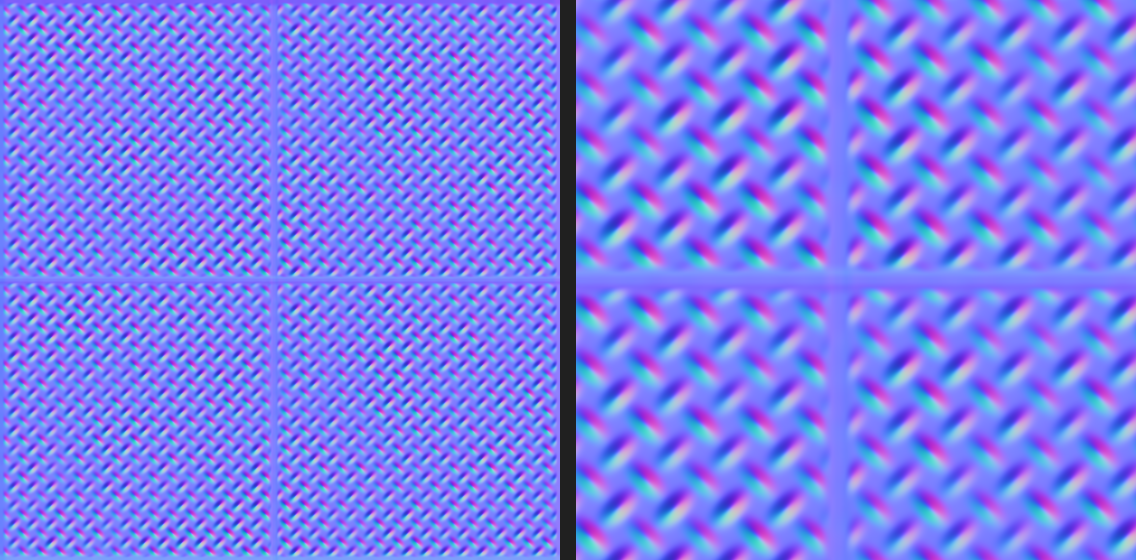
Left, the full canvas; right, a detail of the centre.
Give the GLSL for this texture map, as a WebGL 1 fragment shader.

```glsl
precision highp float;
// Normal map of raised tread plate: two by two panels, each covered with
// crossing diagonal lugs. Lug slopes are summed from soft elongated bumps,
// joined with the panel bevels, then encoded with green pointing down.

uniform vec2 u_resolution;

const float PITCHES = 30.0;                    // lug repeats across the canvas
const float ROWS_PER_PANEL = 15.0;
const vec2 SEAM = vec2(0.4896, 0.5);           // where the panels meet
const vec2 LEFT_PHASE = vec2(0.75, 0.08);      // lug offsets, in pitches
const vec2 RIGHT_PHASE = vec2(0.83, 0.58);
const float LUG_LENGTH = 0.28;                 // soft radii, in pitches
const float LUG_WIDTH = 0.15;
const float SLOPE_MIN = 0.65;                  // worn and fresh lug steepness
const float SLOPE_MAX = 2.0;
const float PATCH_SHARE = 0.45;                // wear shared by neighbours
const float WEAR_SIZE = 3.0;                   // worn patch size, in pitches
const vec2 LUG_MARGIN = vec2(0.003, 0.012);    // plain border of each panel
const vec2 SEAM_SLOPE = vec2(0.11, 0.17);      // sideways and vertical bevels
const vec2 RIM_SLOPE = vec2(0.15, 0.26);
const float GRAIN = 0.06;
const vec2 FLAT_TINT = vec2(0.49, 0.497);

float hash(vec2 p) {
  vec3 q = fract(vec3(p.xyx) * 0.1031);
  q += dot(q, q.yzx + 33.33);
  return fract((q.x + q.y) * q.z);
}

float noise(vec2 p) {
  vec2 i = floor(p);
  vec2 f = fract(p);
  f = f * f * (3.0 - 2.0 * f);
  float a = mix(hash(i), hash(i + vec2(1.0, 0.0)), f.x);
  float b = mix(hash(i + vec2(0.0, 1.0)), hash(i + vec2(1.0, 1.0)), f.x);
  return mix(a, b, f.y);
}

// Steepness of one lug: patches of wear plus individual variation.
float lugSlope(vec2 cell, float seed) {
  vec2 id = vec2(cell.x, mod(cell.y, ROWS_PER_PANEL));
  float patches = noise(id / WEAR_SIZE + 7.3);
  float own = hash(id + seed * 41.0 + 3.0);
  return mix(SLOPE_MIN, SLOPE_MAX, mix(own, patches, PATCH_SHARE));
}

// Outward tilt of all nearby lugs lying along the unit vector axis.
vec2 lugTilt(vec2 q, vec2 axis, float seed) {
  vec2 across = vec2(-axis.y, axis.x);
  vec2 base = floor(q + 0.5);
  vec2 tilt = vec2(0.0);
  for (int j = -1; j <= 1; j++) {
    for (int i = -1; i <= 1; i++) {
      vec2 cell = base + vec2(float(i), float(j));
      vec2 d = q - cell;
      float u = dot(d, axis) / LUG_LENGTH;
      float v = dot(d, across) / LUG_WIDTH;
      float bump = exp(-u * u - v * v) * lugSlope(cell, seed);
      vec2 fall = axis * u / LUG_LENGTH + across * v / LUG_WIDTH;
      tilt += 2.0 * LUG_WIDTH * bump * fall;
    }
  }
  return tilt;
}

// Bevel strength at distance d from an edge; rim is 1 on the canvas border.
vec2 bevel(vec2 d, vec2 rim) {
  vec2 rise = mix(smoothstep(0.0, 0.005, d), vec2(1.0), rim);
  vec2 decay = 1.0 - smoothstep(vec2(0.004), mix(vec2(0.011), vec2(0.014), rim), d);
  return mix(SEAM_SLOPE, RIM_SLOPE, rim) * rise * decay;
}

void main() {
  // Canvas position with y running down, and the panel that holds it.
  vec2 p = gl_FragCoord.xy / u_resolution;
  p.y = 1.0 - p.y;
  vec2 panel = step(SEAM, p);
  vec2 low = panel * SEAM;
  vec2 high = mix(SEAM, vec2(1.0), panel);

  // Two interleaved sets of lugs, rising and falling to the right.
  vec2 q = p * PITCHES - mix(LEFT_PHASE, RIGHT_PHASE, panel.x);
  vec2 diagonal = vec2(sqrt(0.5));
  vec2 tilt = lugTilt(q, diagonal * vec2(1.0, -1.0), 1.0);
  tilt += lugTilt(q - 0.5, diagonal, 2.0);

  // Plain margins and bevelled edges.
  vec2 toEdge = min(p - low, high - p);
  vec2 cover = smoothstep(vec2(LUG_MARGIN.x), vec2(LUG_MARGIN.y), toEdge);
  tilt *= cover.x * cover.y;
  tilt += bevel(high - p, panel) - bevel(p - low, 1.0 - panel);

  // Faint surface unevenness.
  vec2 grain = vec2(noise(p * 90.0), noise(p * 90.0 + 31.7));
  tilt += GRAIN * (grain - 0.5);

  vec3 normal = normalize(vec3(tilt, 1.0));
  gl_FragColor = vec4(FLAT_TINT + 0.5 * normal.xy, 0.5 + 0.5 * normal.z, 1.0);
}
```
